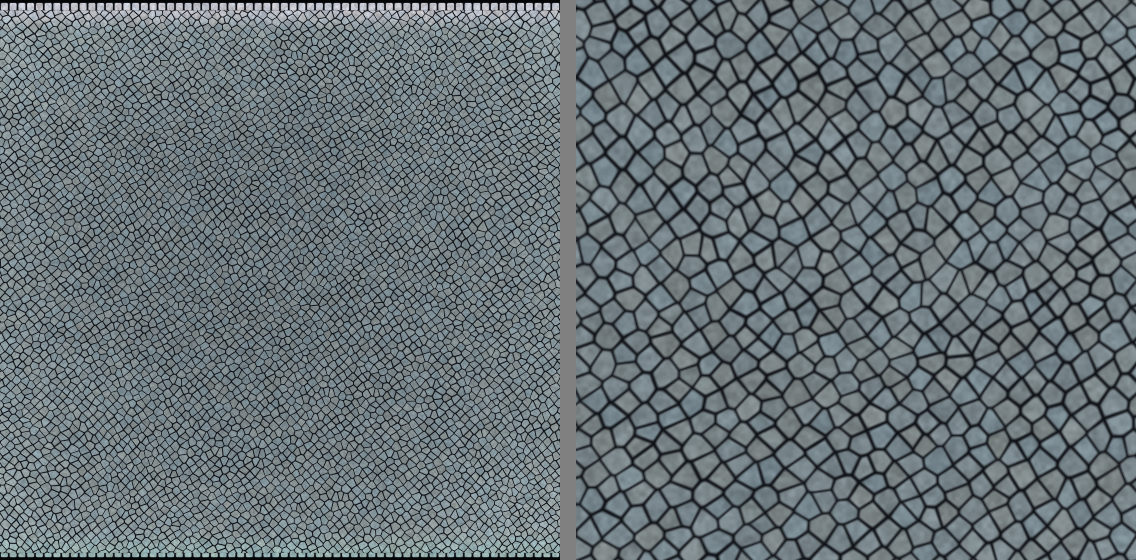
Left: the whole. Right: its middle third, enlarged.
Reproduce this texture procedurally as a WebGL 1 fragment shader.

```glsl
precision highp float;
// Fine grey-blue scale mesh: a jittered diagonal grid of pebbles with dark seams.
uniform vec2 u_resolution;

const float CELLS = 78.0;       // pebbles across the canvas
const float TILT = 0.70;        // grid rotation in radians
const float JITTER = 0.52;      // scatter of the pebble centres
const float BEADS = 64.0;       // beads along the top and bottom rims
const float RIM = 0.0045;       // thickness of the black rims

const vec3 SEAM = vec3(0.055, 0.065, 0.085);
const vec3 STONE = vec3(0.475, 0.520, 0.535);
const vec3 PALE = vec3(0.610, 0.665, 0.675);
const vec3 TOP_GLOW = vec3(0.77, 0.77, 0.80);
const vec3 BOTTOM_GLOW = vec3(0.60, 0.70, 0.69);

float hash(vec2 p) {
  vec3 q = fract(p.xyx * 0.1031);
  q += dot(q, q.yzx + 33.33);
  return fract((q.x + q.y) * q.z);
}

vec2 hash2(vec2 p) {
  return vec2(hash(p), hash(p + 57.3));
}

float noise(vec2 p) {
  vec2 i = floor(p);
  vec2 f = fract(p);
  f = f * f * (3.0 - 2.0 * f);
  float low = mix(hash(i), hash(i + vec2(1.0, 0.0)), f.x);
  float high = mix(hash(i + vec2(0.0, 1.0)), hash(i + 1.0), f.x);
  return mix(low, high, f.y);
}

vec2 rotate(vec2 p, float angle) {
  float c = cos(angle);
  float s = sin(angle);
  return vec2(c * p.x + s * p.y, c * p.y - s * p.x);
}

vec2 cellCentre(vec2 id, float jitter) {
  return id + 0.5 + jitter * (hash2(id + 200.0) - 0.5);
}

// Returns the rounded distance to the nearest seam and the id of the pebble.
vec3 pebbles(vec2 p, float jitter) {
  vec2 base = floor(p);
  vec2 id = base;
  float nearest = 9.0;
  for (int y = -1; y <= 1; y++) {
    for (int x = -1; x <= 1; x++) {
      vec2 cell = base + vec2(float(x), float(y));
      float d = distance(p, cellCentre(cell, jitter));
      if (d < nearest) {
        nearest = d;
        id = cell;
      }
    }
  }
  vec2 centre = cellCentre(id, jitter);
  float sum = 0.0;
  for (int y = -1; y <= 1; y++) {
    for (int x = -1; x <= 1; x++) {
      if (x == 0 && y == 0) continue;
      vec2 other = cellCentre(id + vec2(float(x), float(y)), jitter);
      float d = dot(0.5 * (centre + other) - p, normalize(other - centre));
      sum += exp(-28.0 * d);
    }
  }
  return vec3(-log(sum) / 28.0, id);
}

// Coverage of a row of rounded beads centred on height y.
float beadRow(vec2 uv, float y, float height, float soft) {
  vec2 p = vec2(fract(uv.x * BEADS) - 0.5, (uv.y - y) * BEADS);
  vec2 q = abs(p) - vec2(0.20, height);
  float d = length(max(q, 0.0)) + min(max(q.x, q.y), 0.0) - 0.20;
  return 1.0 - smoothstep(-soft, soft, d);
}

// Base light: dull in the middle, paler outwards, glowing at both rims.
vec3 lighting(vec2 uv) {
  vec2 c = abs(uv - 0.5) * 2.0;
  float edge = 0.45 * c.x * c.x + 0.60 * c.y * c.y * c.y;
  float cloud = noise(uv * 7.0) - 0.5;
  vec3 col = mix(STONE, PALE, clamp(edge + 0.20 * cloud, 0.0, 1.0));
  col = mix(col, TOP_GLOW, smoothstep(0.94, 0.99, uv.y));
  return mix(col, BOTTOM_GLOW, 1.0 - smoothstep(0.0, 0.06, uv.y));
}

void main() {
  vec2 uv = gl_FragCoord.xy / u_resolution;
  float pixel = 1.0 / min(u_resolution.x, u_resolution.y);

  // Slow drift bends the rows of the mesh.
  vec2 drift = vec2(noise(uv * 6.0), noise(uv * 6.0 + 31.0)) - 0.5;
  vec2 p = rotate(uv + 0.018 * drift, TILT) * CELLS;
  vec3 cell = pebbles(p, JITTER);

  float soft = max(0.09, 0.5 * CELLS * pixel);
  float width = 0.058 + 0.045 * (noise(p * 0.8) - 0.5);
  float body = smoothstep(width - soft, width + soft, cell.x);

  // Each pebble has its own tone, a slight blue tint and a rough face.
  float tone = hash(cell.yz + 311.0) - 0.5;
  float grain = noise(uv * 260.0) + 0.6 * noise(uv * 430.0 + 9.0) - 0.8;
  vec3 tint = vec3(-0.030, 0.005, 0.035) * (hash(cell.yz + 517.0) - 0.4);
  vec3 stone = lighting(uv) * (1.0 + 0.10 * tone + 0.16 * grain) + tint;
  vec3 col = mix(SEAM, stone, body);

  // Beaded strips and black rims close the top and the bottom.
  float beadSoft = max(0.08, 0.5 * BEADS * pixel);
  float topBead = beadRow(uv, 0.988, 0.25, beadSoft);
  float bottomBead = beadRow(uv, 0.009, 0.08, beadSoft);
  col = mix(col, mix(SEAM, stone, topBead), smoothstep(0.980, 0.983, uv.y));
  col = mix(mix(SEAM, stone, bottomBead), col, smoothstep(0.011, 0.014, uv.y));
  float rim = min(uv.y, 1.0 - uv.y);
  col = mix(SEAM * 0.3, col, smoothstep(RIM - pixel, RIM + pixel, rim));

  gl_FragColor = vec4(col, 1.0);
}
```
